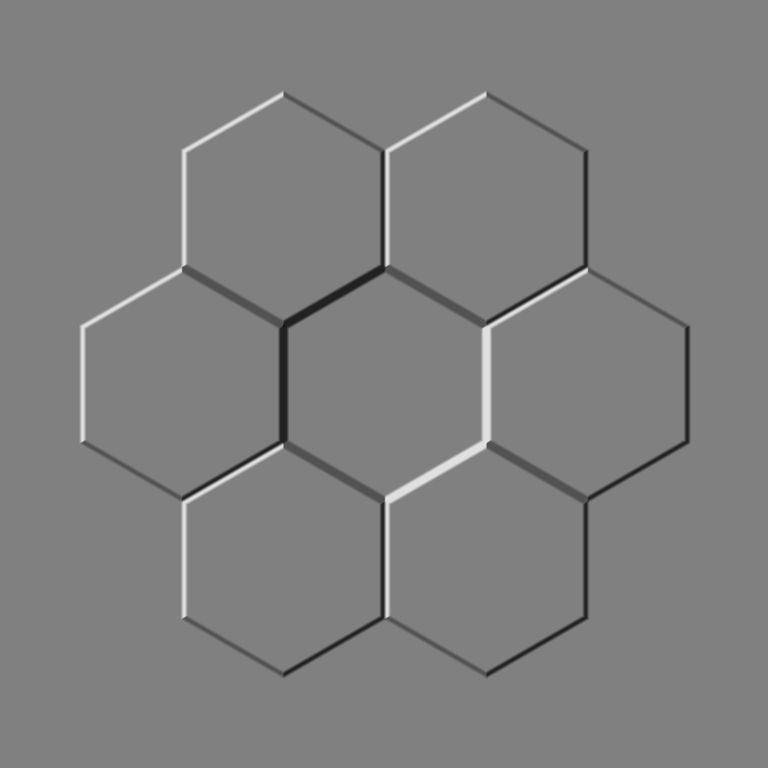
This background is drawn by a three.js fragment shader. Its source:

```glsl
// Seven grey honeycomb cells with bevelled rims: six raised around one sunken.
#define CENTER vec2(0.5013, 0.4995)
#define SPACING 0.2643
#define BEVEL_WIDTH 0.0057
#define SOFTNESS 0.0026
#define LIGHT_ANGLE 2.618
#define BASE_GREY 0.502
#define LIT_GREY 0.88
#define SIDE_GREY 0.32
#define SHADE_GREY 0.13

varying vec2 vUv;

const float SECTOR = 1.0471976; // sixty degrees

// Grey of a rim facing the given sector; relief is +1 raised, -1 sunken
float rimGrey(float sector, float relief) {
  float facing = relief * cos(sector * SECTOR - LIGHT_ANGLE);
  float lit = step(0.5, facing);
  float shaded = step(0.5, -facing);
  return mix(mix(SIDE_GREY, LIT_GREY, lit), SHADE_GREY, shaded);
}

// Distance inward from the boundary of a pointy-topped hexagon
float hexInset(vec2 p) {
  p = abs(p);
  return 0.5 * SPACING - max(p.x, dot(p, vec2(0.5, 0.8660254)));
}

// Change from the base grey caused by one cell's bevel
float bevel(vec2 p, float relief) {
  float inset = hexInset(p);
  float rim = smoothstep(-SOFTNESS, SOFTNESS, inset)
            - smoothstep(-SOFTNESS, SOFTNESS, inset - BEVEL_WIDTH);

  // Blend the two neighbouring rim tones across each mitred corner
  float turn = atan(p.y, p.x + 1e-6) / SECTOR;
  float sector = floor(turn);
  float mitre = 0.5 * SOFTNESS / (SPACING * 0.5774 * SECTOR);
  float blend = smoothstep(0.5 - mitre, 0.5 + mitre, turn - sector);
  float grey = mix(rimGrey(sector, relief), rimGrey(sector + 1.0, relief), blend);
  return (grey - BASE_GREY) * rim;
}

void main() {
  vec2 p = vUv - CENTER;

  // Sunken middle cell
  float grey = BASE_GREY + bevel(p, -1.0);

  // Ring of raised cells
  for (int i = 0; i < 6; i++) {
    float angle = float(i) * SECTOR;
    grey += bevel(p - SPACING * vec2(cos(angle), sin(angle)), 1.0);
  }

  gl_FragColor = vec4(vec3(grey), 1.0);
}
```
